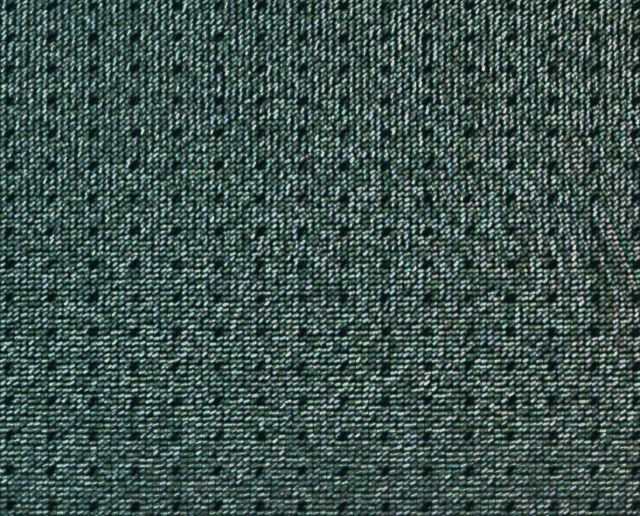
This texture is drawn by a Shadertoy shader. Its source:

```glsl
// Dark teal knitted mesh: slanted shiny stitches with a regular grid of small eyelets.

const float STITCHES_ACROSS = 92.0;
const float STITCHES_PER_REPEAT = 6.0;
const float STITCH_ASPECT = 1.23;
const vec2 EYELET_CENTRE = vec2(1.4, 2.5);

const vec3 SHADOW = vec3(0.025, 0.070, 0.072);
const vec3 YARN = vec3(0.275, 0.375, 0.348);
const vec3 SHEEN = vec3(0.690, 0.790, 0.725);
const vec3 GLINT = vec3(0.860, 0.880, 0.680);

// Three random values per lattice point, without sine
vec3 hash3(vec2 p) {
    vec3 q = fract(p.xyx * vec3(0.1031, 0.1030, 0.0973));
    q += dot(q, q.yxz + 33.33);
    return fract((q.xxy + q.yzz) * q.zyx);
}

// Smoothly interpolated random values
vec3 noise3(vec2 p) {
    vec2 i = floor(p);
    vec2 f = fract(p);
    f = f * f * (3.0 - 2.0 * f);
    vec3 low = mix(hash3(i), hash3(i + vec2(1, 0)), f.x);
    vec3 high = mix(hash3(i + vec2(0, 1)), hash3(i + vec2(1, 1)), f.x);
    return mix(low, high, f.y);
}

vec2 rotate(vec2 p, float angle) {
    float c = cos(angle), s = sin(angle);
    return vec2(c * p.x + s * p.y, c * p.y - s * p.x);
}

// Canvas to stitch units; courses grow slightly closer towards the top
vec2 toKnit(vec2 uv) {
    float course = STITCHES_PER_REPEAT * (14.4 + 1.06 * uv.y) * uv.y + 0.9;
    vec2 sway = noise3(uv * 5.0).xy - 0.5;
    return vec2(uv.x * STITCHES_ACROSS, course) + sway * 0.2;
}

// Soft rounded stroke along x
float stroke(vec2 p, float halfLength, float radius) {
    p.x = max(abs(p.x) - halfLength, 0.0);
    return exp(-dot(p, p) / (radius * radius));
}

// Tallest stitch at a point: height in x, random traits in yzw
vec4 stitches(vec2 knit, float slant) {
    vec2 cell = floor(knit);
    vec4 top = vec4(0.0, 0.5, 0.5, 0.5);
    for (int j = -1; j <= 1; j++) {
        for (int i = -1; i <= 1; i++) {
            vec2 id = cell + vec2(i, j);
            vec3 rnd = hash3(id + 17.0);
            vec2 p = knit - id - 0.5 - (rnd.yz - 0.5) * vec2(0.30, 0.34);
            p.x *= STITCH_ASPECT;
            p = rotate(p, slant + (rnd.z - 0.5) * 0.7);
            float height = stroke(p, 0.34, 0.37) * (0.72 + 0.36 * rnd.x);
            if (height > top.x) top = vec4(height, rnd);
        }
    }
    return top;
}

// Slanted eyelet, one per repeat: pit in x, bright rim in y
vec2 eyelet(vec2 knit) {
    vec2 q = (knit - EYELET_CENTRE) / STITCHES_PER_REPEAT + 0.5;
    vec3 rnd = hash3(floor(q) + 71.0);
    vec2 p = (fract(q) - 0.5) * STITCHES_PER_REPEAT;
    p += (rnd.xy - 0.5) * 0.2;
    p.x *= STITCH_ASPECT;
    p = rotate(p, 0.95);
    float pit = stroke(p, 0.42, 0.68) * mix(0.9, 1.0, rnd.z);
    return vec2(pit, stroke(p, 0.5, 1.5));
}

void mainImage(out vec4 fragColor, in vec2 fragCoord) {
    vec2 uv = fragCoord / iResolution.xy;
    vec2 knit = toKnit(uv);

    // Stitches lie flatter at the bottom and stand up towards the top
    float slant = mix(0.40, 0.90, smoothstep(0.1, 1.0, uv.y));
    vec4 stitch = stitches(knit, slant);

    // Fibres run along the stitches
    vec2 along = rotate(knit * vec2(STITCH_ASPECT, 1.0), slant);
    vec3 fibre = noise3(along * vec2(1.5, 3.4));

    // Furrows between wales show at the top, between courses at the bottom
    vec2 furrow = 0.5 + 0.5 * cos(6.28318 * knit);
    float groove = mix(furrow.y, furrow.x, smoothstep(0.15, 0.95, uv.y));

    float tone = stitch.x * (0.48 + 0.80 * fibre.x);
    tone *= 1.04 - 0.30 * groove;

    // Defocus towards the bottom and the upper left corner
    float blur = smoothstep(0.30, 0.0, uv.y);
    blur = max(blur, 0.7 * smoothstep(0.75, 0.0, length(uv - vec2(0.0, 1.0))));
    tone = mix(tone, 0.39, 0.22 * blur);

    vec2 hole = eyelet(knit);
    tone *= (1.0 + 0.14 * hole.y) * (1.0 - 0.98 * hole.x);

    // Yarn ramp with iridescent specks
    vec3 color = mix(SHADOW, YARN, smoothstep(0.0, 0.52, tone));
    color = mix(color, SHEEN, smoothstep(0.42, 1.00, tone));
    vec3 iridescence = (fibre.yzx - 0.5) * 0.17 + (stitch.yzw - 0.5) * 0.06;
    color += iridescence * vec3(0.8, 0.7, 1.0) * smoothstep(0.05, 0.6, tone);
    float glint = smoothstep(0.90, 1.0, stitch.w) * smoothstep(0.52, 0.90, tone);
    color = mix(color, GLINT, 0.7 * glint);

    // Cooler left, greyer right, slightly dimmer lower edge
    color *= mix(vec3(0.94, 1.01, 1.03), vec3(1.05, 0.99, 0.98), uv.x);
    color *= mix(0.94, 1.0, smoothstep(0.0, 0.15, uv.y));
    fragColor = vec4(clamp(color, 0.0, 1.0), 1.0);
}
```
